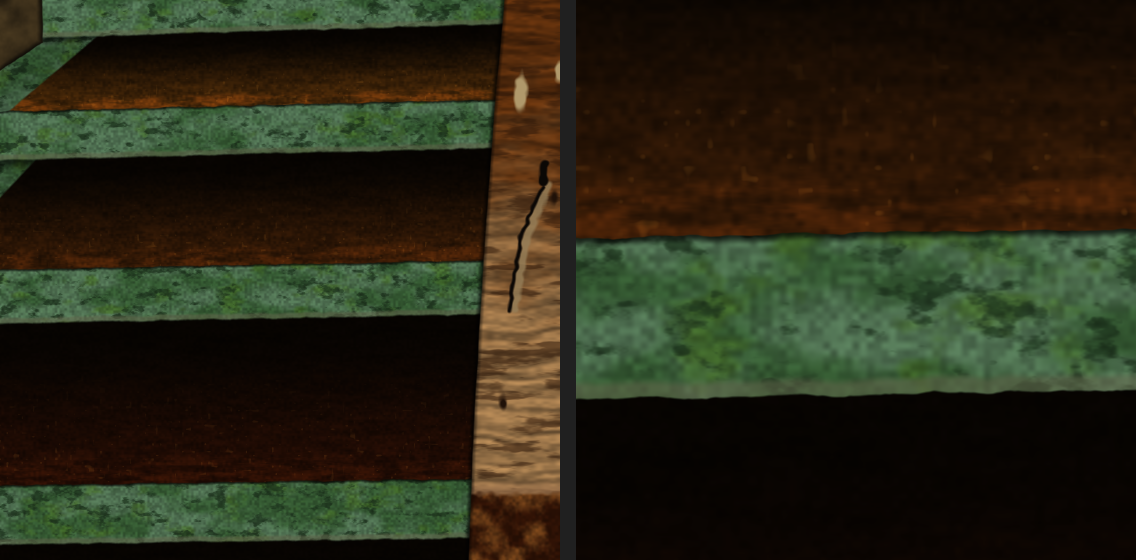
Left: the whole. Right: its middle third, enlarged.
Reproduce this texture procedurally as a WebGL 1 fragment shader.

```glsl
precision highp float;
// Weathered stair treads with mossy green fronts, receding behind a split wooden post.
uniform vec2 u_resolution;

float hash(vec2 p) {
  vec3 q = fract(vec3(p.xyx) * 0.1031);
  q += dot(q, q.yzx + 33.33);
  return fract((q.x + q.y) * q.z);
}

float noise(vec2 p) {
  vec2 i = floor(p), f = fract(p);
  f = f * f * (3.0 - 2.0 * f);
  return mix(mix(hash(i), hash(i + vec2(1.0, 0.0)), f.x),
             mix(hash(i + vec2(0.0, 1.0)), hash(i + 1.0), f.x), f.y);
}

float fbm(vec2 p) {
  float sum = 0.0, amp = 0.5;
  for (int i = 0; i < 4; i++) {
    sum += amp * noise(p);
    p = p * 2.03 + 17.1;
    amp *= 0.5;
  }
  return sum / 0.9375;
}

float fill(float d, float px) { return smoothstep(-px, px, d); }

float segment(vec2 p, vec2 a, vec2 b) {
  vec2 ab = b - a;
  return length(p - a - ab * clamp(dot(p - a, ab) / dot(ab, ab), 0.0, 1.0));
}

float ellipse(vec2 p, vec2 center, vec2 radius) {
  return (length((p - center) / radius) - 1.0) * min(radius.x, radius.y);
}

// Step spacing grows geometrically toward the viewer; the tilt flattens out.
float stepTop(float i, float x) {
  return -0.577 + 0.569 * pow(1.364, i) - (0.029 - 0.005 * i) * x;
}

vec3 mossPaint(vec2 p) {
  float patches = fbm(p * vec2(17.0, 32.0));
  vec3 col = mix(vec3(0.20, 0.34, 0.19), vec3(0.31, 0.44, 0.32), smoothstep(0.3, 0.68, patches));
  float yellowing = smoothstep(0.57, 0.8, fbm(p * vec2(24.0, 38.0) + 40.0));
  col = mix(col, vec3(0.25, 0.40, 0.13), 0.65 * yellowing);
  float pits = smoothstep(0.56, 0.76, fbm(p * vec2(48.0, 85.0) + 9.0));
  col = mix(col, vec3(0.10, 0.18, 0.10), 0.75 * pits);
  return col * (0.82 + 0.36 * noise(p * 230.0));
}

// t runs from the shadowed back (0) to the worn front edge (1).
vec3 treadWood(vec2 p, float t, float i) {
  vec3 front = mix(vec3(0.26, 0.145, 0.03), vec3(0.13, 0.045, 0.014), clamp(i * 0.5, 0.0, 1.0));
  vec3 col = mix(vec3(0.025, 0.014, 0.005), front, smoothstep(0.04, 1.05, t));
  float grain = fbm(p * vec2(26.0, 110.0));
  float rust = smoothstep(0.80, 0.90, t) * smoothstep(0.3, 0.7, grain);
  col += vec3(0.12, 0.045, 0.008) * rust / (1.0 + i);
  col *= 0.5 + 0.65 * grain + 0.4 * noise(p * 210.0);
  float flecks = smoothstep(0.82, 1.0, noise(p * 150.0 + 5.0)) * smoothstep(0.2, 0.9, t);
  return col + vec3(0.10, 0.065, 0.02) * flecks;
}

vec3 postWood(vec2 p, float px) {
  // Sun-bleached face with fine cross grain
  float wear = fbm(p * vec2(13.0, 28.0));
  vec3 col = mix(vec3(0.34, 0.17, 0.045), vec3(0.57, 0.43, 0.27), smoothstep(0.12, 0.65, p.y + 0.3 * (wear - 0.5)));
  float grain = noise(vec2(p.x * 9.0, p.y * 125.0 + 2.0 * noise(p * 14.0)));
  col *= 0.62 + 0.5 * grain + 0.22 * noise(p * vec2(80.0, 210.0));
  float stain = smoothstep(0.52, 0.72, fbm(p * vec2(16.0, 65.0) + 30.0));
  col = mix(col, vec3(0.17, 0.085, 0.03), 0.55 * stain);

  // Pale chips and dark knots
  float wobble = 0.006 * (noise(p * 90.0) - 0.5);
  float chips = min(ellipse(p, vec2(0.930, 0.167), vec2(0.011, 0.030)),
                    ellipse(p, vec2(1.0, 0.13), vec2(0.009, 0.020)));
  col = mix(col, vec3(0.69, 0.60, 0.42), fill(-chips - wobble, 2.0 * px));
  float knots = min(ellipse(p, vec2(0.899, 0.718), vec2(0.006, 0.013)),
                    ellipse(p, vec2(0.990, 0.352), vec2(0.006, 0.012)));
  col = mix(col, vec3(0.12, 0.065, 0.03), fill(-knots - wobble, 2.0 * px));

  // Long split with a pale lip
  vec2 q = p + vec2(wobble, 0.0);
  float split = min(segment(q, vec2(0.970, 0.335), vec2(0.932, 0.415)),
                    segment(q, vec2(0.932, 0.415), vec2(0.909, 0.555)));
  vec2 lip = q - vec2(0.009, 0.006);
  float lipSplit = min(segment(lip, vec2(0.970, 0.325), vec2(0.932, 0.415)),
                       segment(lip, vec2(0.932, 0.415), vec2(0.909, 0.545)));
  col = mix(col, vec3(0.59, 0.50, 0.35), 0.8 * fill(0.007 - lipSplit, 2.0 * px));
  float mouth = segment(q, vec2(0.971, 0.294), vec2(0.970, 0.325)) - 0.008;
  col = mix(col, vec3(0.045, 0.03, 0.02), fill(-min(split - 0.0035, mouth), 1.5 * px));

  // Rounded lower lip and shaded end
  float cut = p.y - 0.882 + wobble;
  col = mix(col, vec3(0.59, 0.43, 0.29), 0.65 * smoothstep(-0.03, -0.006, cut));
  vec3 endWood = mix(vec3(0.17, 0.065, 0.018), vec3(0.42, 0.24, 0.09), smoothstep(0.42, 0.8, fbm(p * 25.0)));
  return mix(col, endWood * (0.8 + 0.4 * noise(p * 170.0)), fill(cut, 3.0 * px));
}

void main() {
  vec2 p = gl_FragCoord.xy / u_resolution;
  p.y = 1.0 - p.y;
  float px = 1.0 / min(u_resolution.x, u_resolution.y);
  float ragged = 0.005 * (fbm(p * vec2(45.0, 20.0)) - 0.5);
  vec3 moss = mossPaint(p);
  vec3 col = moss;

  // Painted fronts and dark treads, back to front
  for (int n = 0; n < 4; n++) {
    float i = float(n);
    float top = stepTop(i, p.x) + ragged;
    float bottom = top + 0.077 + 0.0095 * i;
    float t = (p.y - bottom) / (stepTop(i + 1.0, p.x) - bottom);
    float rim = smoothstep(0.008, 0.002, abs(p.y - bottom + 0.004));
    vec3 front = mix(moss, vec3(0.38, 0.39, 0.29), 0.55 * rim);
    front *= mix(0.3, 1.0, smoothstep(0.0, 0.006, p.y - top));
    col = mix(col, front, fill(p.y - top, px));

    float leftEnd = 0.175 - 0.11 * i - t * (0.16 + 0.03 * i);
    vec3 stringer = moss * mix(0.35, 0.85, smoothstep(0.0, 0.12, t));
    vec3 tread = mix(stringer, treadWood(p, t, i), fill(p.x - leftEnd + ragged, 2.0 * px));
    col = mix(col, tread, fill(p.y - bottom, 1.5 * px));
  }

  // Dull block in the far corner
  float block = min(0.076 - p.x, 0.125 - 0.65 * p.x - p.y) + ragged;
  vec3 blockColor = vec3(0.23, 0.18, 0.10) * (0.45 + 0.9 * fbm(p * 32.0));
  col = mix(col, blockColor * mix(0.35, 1.0, smoothstep(0.0, 0.012, block)), fill(block, px));

  // Post with its contact shadow
  float side = p.x - (0.901 - 0.095 * p.y + 0.031 * p.y * p.y) + 0.6 * ragged;
  col *= mix(1.0, 0.3, smoothstep(-0.010, 0.0, side));
  vec3 post = postWood(p, px) * mix(0.55, 1.0, smoothstep(0.0, 0.008, side));
  col = mix(col, post, fill(side, px));
  gl_FragColor = vec4(col, 1.0);
}
```
